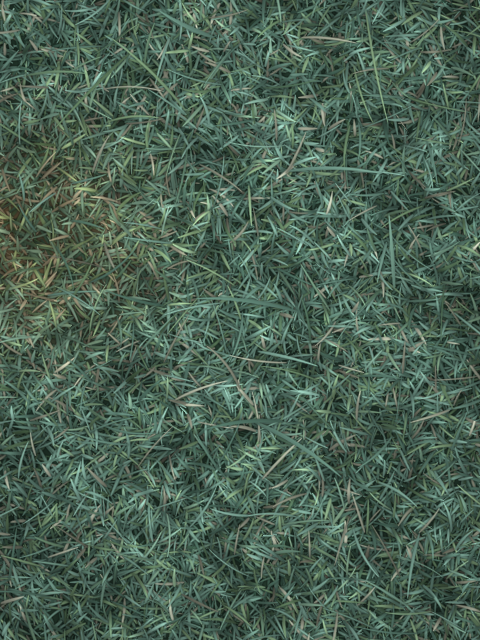
Give the GLSL for this texture, as a Shadertoy shader.

```glsl
// Dense lawn seen from above: tangled teal grass blades, pale stalks and a dry patch.

vec4 hash4(vec3 p) {
    vec4 q = fract(p.xyzx * vec4(0.1031, 0.1030, 0.0973, 0.1099));
    q += dot(q, q.wzxy + 33.33);
    return fract((q.xxyz + q.yzzw) * q.zywx);
}

mat2 rotation(float angle) {
    float c = cos(angle), s = sin(angle);
    return mat2(c, s, -s, c);
}

// Layered sines with warped, irregular patches, about -1 to 1
float clumps(vec2 p) {
    p += 0.03 * sin(p.yx * 23.0 + vec2(1.0, 4.0));
    return 0.4 * sin(p.x * 17.0 + p.y * 9.0 + 1.3)
         + 0.35 * sin(p.y * 31.0 - p.x * 19.0)
         + 0.25 * sin(p.x * 47.0 + p.y * 38.0 + 2.0);
}

// Cellular hollows between tufts: 0 in a gap, 1 on a tuft
float tufts(vec2 p) {
    vec2 base = floor(p);
    float nearest = 2.0;
    for (int y = -1; y <= 1; y++)
    for (int x = -1; x <= 1; x++) {
        vec2 home = base + vec2(x, y);
        vec4 h = hash4(vec3(home + 50.0, 77.0));
        nearest = min(nearest, length(home + h.xy - p) + 0.35 * h.z);
    }
    return smoothstep(0.1, 0.85, nearest);
}

// Dry, worn ground near the left edge
float dryness(vec2 p) {
    float spread = length((p - vec2(0.06, 0.83)) * vec2(1.0, 1.2));
    return smoothstep(0.45, 0.02, spread) * (0.8 + 0.3 * clumps(p * 1.7));
}

vec3 bladeColor(float level, float kind, float dry) {
    vec3 color = mix(vec3(0.13, 0.22, 0.17), vec3(0.50, 0.62, 0.56), level);
    vec3 teal = color * vec3(0.93, 1.01, 1.01);
    vec3 leaf = color * vec3(1.03, 1.04, 0.88);
    vec3 straw = mix(color, vec3(0.60, 0.56, 0.49), 0.65) * (0.6 + 0.5 * level);
    color = mix(teal, leaf, smoothstep(0.5, 0.85, kind + 0.25 * dry));
    return mix(color, straw, step(0.91 - 0.2 * dry, kind));
}

// One scattered sheet of curved, tapered blades with soft shadows below them
void drawBlades(inout vec3 color, vec2 p, float id, float cell, float width,
                float keep, float level, float dry) {
    float blur = max(0.9 / iResolution.x, 0.0021);
    vec2 grid = rotation(id * 2.4) * p / cell + id * vec2(7.3, 3.7) + 60.0;
    vec2 base = floor(grid);
    for (int y = -1; y <= 1; y++)
    for (int x = -1; x <= 1; x++) {
        vec2 home = base + vec2(x, y);
        vec4 place = hash4(vec3(home, id));
        vec4 look = hash4(vec3(home + 31.0, id + 5.0));
        if (look.w > keep) continue;

        vec2 q = rotation(place.z * 6.2832) * (grid - home - 0.1 - 0.8 * place.xy);
        float reach = mix(0.35, 0.9, place.w);
        q.y += (look.x - 0.5) * 0.4 * q.x * q.x;
        float along = q.x / reach;
        float taper = 1.0 - along * along;
        if (taper < 0.0) continue;

        float halfWidth = width * mix(0.65, 1.3, look.y) * sqrt(taper) * (0.75 - 0.25 * along);
        float side = q.y * cell;
        float edge = abs(side) - halfWidth;
        float ends = smoothstep(0.0, 0.2, taper);
        float shadow = smoothstep(0.005, -0.001, edge) * ends;
        float cover = smoothstep(blur, -blur, edge) * ends;

        // Darker root, brighter tip, one side of the fold catching light
        float shade = 0.93 + 0.18 * along + 0.06 * clamp(side / width, -1.0, 1.0);
        vec3 blade = bladeColor(level + 0.75 * (look.z - 0.5), fract(look.x * 7.0 + place.w), dry);
        color *= 1.0 - 0.2 * shadow;
        color = mix(color, blade * shade, cover);
    }
}

void mainImage(out vec4 fragColor, in vec2 fragCoord) {
    vec2 p = fragCoord / iResolution.x;
    vec2 uv = fragCoord / iResolution.xy;
    float dry = clamp(dryness(p), 0.0, 1.0);
    float clump = clumps(p);
    float gap = tufts(p * 17.0 + 0.4 * sin(p.yx * 41.0));

    // Shaded soil and dead thatch
    vec3 color = mix(vec3(0.12, 0.19, 0.15), vec3(0.37, 0.33, 0.26), 0.8 * dry);

    // Short blades, from the dim lower sheets to the lit top
    for (int i = 0; i < 18; i++) {
        float height = float(i) / 17.0;
        float level = 0.42 + 0.45 * height + 0.09 * clump;
        float keep = 0.95 + 0.1 * clump - 0.2 * dry * height;
        drawBlades(color, p, float(i) + 1.0, 0.04, 0.0034, keep, level, dry);
    }

    // Light tufts, dark hollows and warmth over the worn ground
    color *= 1.17 + 0.09 * clump - 0.34 * gap;
    color *= mix(vec3(1.0), vec3(1.18, 1.03, 0.90), dry);

    // Sparse longer stalks and a few broad leaves lying on top
    for (int i = 0; i < 3; i++)
        drawBlades(color, p, float(i) + 41.0, 0.075, 0.0027, 0.3, 0.85, 0.4);
    drawBlades(color, p, 52.0, 0.14, 0.0045, 0.12, 0.75, 0.0);

    // Slight falloff towards the corners
    vec2 fromCenter = uv - vec2(0.5, 0.58);
    color *= 1.1 - 0.4 * dot(fromCenter, fromCenter);
    fragColor = vec4(clamp(color, 0.0, 1.0), 1.0);
}
```
